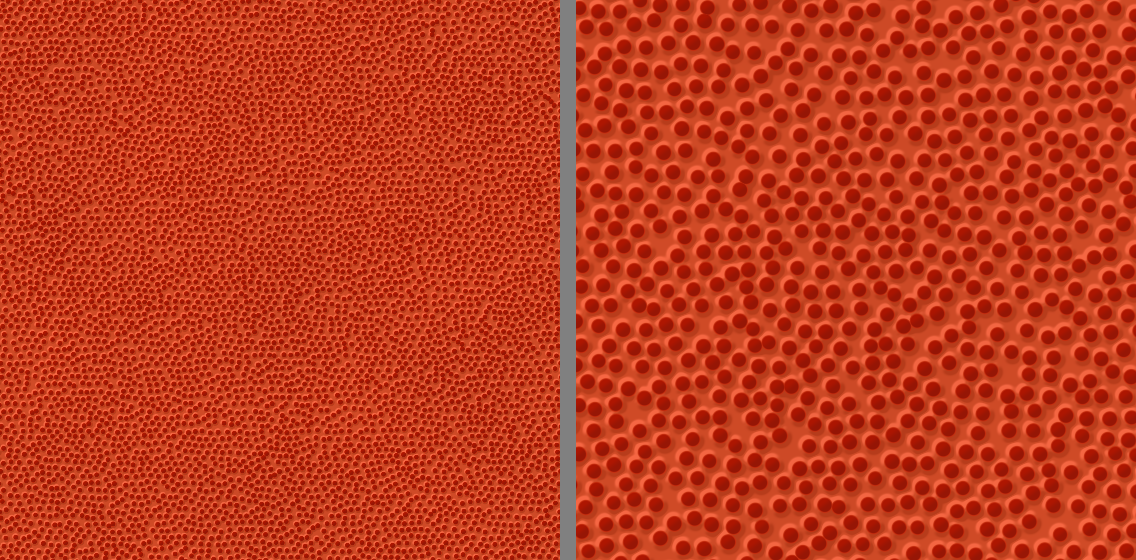
Left, the full canvas; right, a detail of the centre.
Give the GLSL for this texture, as a three.js fragment shader.

```glsl
varying vec2 vUv;

// Lattice: whole, even row count keeps the stagger tileable
const float COLUMNS = 72.0;
const float ROWS = 84.0;
const float ROW_HEIGHT = COLUMNS / ROWS;
const float JITTER = 0.36;
const float PUSH_REACH = 1.0;
const float PUSH_STRENGTH = 0.4;
const float WARP_REPEATS = 6.0;
const float WARP_AMOUNT = 0.011;

// Dot profile, in units of the dot spacing
const float DOT_RADIUS = 0.302;
const float DOT_SOFTNESS = 0.08;
const float RADIUS_VARIATION = 0.015;
const float RIM_OFFSET = 0.09;
const float RIM_WIDTH = 0.13;
const vec2 LIGHT_DIRECTION = vec2(-0.6, 0.8);

// Broad colour drift
const float MOTTLE_REPEATS = 5.0;
const float MOTTLE_AMOUNT = 0.025;

const vec3 GROUND = vec3(0.81, 0.29, 0.15);
const vec3 HIGHLIGHT = vec3(0.96, 0.40, 0.26);
const vec3 SHADE = vec3(0.72, 0.235, 0.105);
const vec3 DOT_EDGE = vec3(0.78, 0.18, 0.06);
const vec3 DOT_DARK = vec3(0.59, 0.085, 0.02);
const vec3 DOT_RED = vec3(0.68, 0.085, 0.005);

vec2 hash2(vec2 cell) {
  vec3 h = fract(cell.xyx * vec3(0.1031, 0.1030, 0.0973));
  h += dot(h, h.yzx + 33.33);
  return fract((h.xx + h.yz) * h.zy);
}

float cornerRamp(vec2 corner, vec2 offset, float period, float seed) {
  float angle = 6.2832 * hash2(mod(corner, period) + seed).x;
  return dot(vec2(cos(angle), sin(angle)), offset);
}

// Gradient noise that wraps after a whole number of cells
float gradientNoise(vec2 p, float period, float seed) {
  vec2 cell = floor(p);
  vec2 f = p - cell;
  vec2 blend = f * f * f * (f * (f * 6.0 - 15.0) + 10.0);
  vec2 right = vec2(1.0, 0.0);
  vec2 up = vec2(0.0, 1.0);
  float low = mix(cornerRamp(cell, f, period, seed),
                  cornerRamp(cell + right, f - right, period, seed), blend.x);
  float high = mix(cornerRamp(cell + up, f - up, period, seed),
                   cornerRamp(cell + 1.0, f - 1.0, period, seed), blend.x);
  return mix(low, high, blend.y);
}

// Slow drift of the lattice, in dot spacings
vec2 latticeDrift(vec2 p) {
  vec2 q = p / COLUMNS * WARP_REPEATS;
  return COLUMNS * WARP_AMOUNT * vec2(gradientNoise(q, WARP_REPEATS, 17.0),
                                      gradientNoise(q, WARP_REPEATS, 59.0));
}

vec2 scatteredCenter(vec2 cell) {
  vec2 site = vec2(cell.x + 0.5 + 0.5 * mod(cell.y, 2.0), (cell.y + 0.5) * ROW_HEIGHT);
  return site + JITTER * (2.0 * hash2(mod(cell, vec2(COLUMNS, ROWS))) - 1.0);
}

// Push each dot away from crowding neighbours for even, directionless packing
vec2 relaxedCenter(vec2 cell) {
  vec2 center = scatteredCenter(cell);
  vec2 push = vec2(0.0);
  for (int j = -1; j <= 1; j++) {
    for (int i = -1; i <= 1; i++) {
      vec2 away = center - scatteredCenter(cell + vec2(float(i), float(j)));
      float dist = max(length(away), 0.0001);
      push += away / dist * max(PUSH_REACH - dist, 0.0);
    }
  }
  return center + PUSH_STRENGTH * push;
}

void main() {
  vec2 p = vUv * COLUMNS;
  vec2 home = p - latticeDrift(p);
  float baseRow = floor(home.y / ROW_HEIGHT);

  // Gather dot cover, inner tone and rim relief
  float cover = 0.0;
  float tone = 0.0;
  float relief = 0.0;
  for (int j = -1; j <= 1; j++) {
    float row = baseRow + float(j);
    float baseColumn = floor(home.x - 0.5 * mod(row, 2.0));
    for (int i = -1; i <= 1; i++) {
      vec2 cell = vec2(baseColumn + float(i), row);
      vec2 center = relaxedCenter(cell);
      center += latticeDrift(center);
      float variation = 2.0 * hash2(mod(cell, vec2(COLUMNS, ROWS)) + 131.0).x - 1.0;
      float radius = DOT_RADIUS + RADIUS_VARIATION * variation;

      vec2 offset = p - center;
      float dist = max(length(offset), 0.0001);
      float facing = dot(offset, LIGHT_DIRECTION);
      float dotMask = 1.0 - smoothstep(radius - DOT_SOFTNESS, radius + DOT_SOFTNESS, dist);
      float rim = (dist - radius - RIM_OFFSET) / RIM_WIDTH;
      cover = max(cover, dotMask);
      tone += dotMask * facing / radius;
      relief += exp(-rim * rim) * facing / dist;
    }
  }

  // Lit rims and shaded hollows, then the dots with a redder edge
  vec3 color = mix(GROUND, HIGHLIGHT, smoothstep(0.05, 0.65, relief));
  color = mix(color, SHADE, smoothstep(0.0, 0.55, -relief));
  vec3 dotColor = mix(DOT_DARK, DOT_RED, smoothstep(-0.4, 0.6, tone));
  color = mix(color, DOT_EDGE, smoothstep(0.0, 0.5, cover));
  color = mix(color, dotColor, smoothstep(0.3, 0.9, cover));
  color *= 1.0 + MOTTLE_AMOUNT * gradientNoise(vUv * MOTTLE_REPEATS, MOTTLE_REPEATS, 83.0);
  gl_FragColor = vec4(color, 1.0);
}
```
